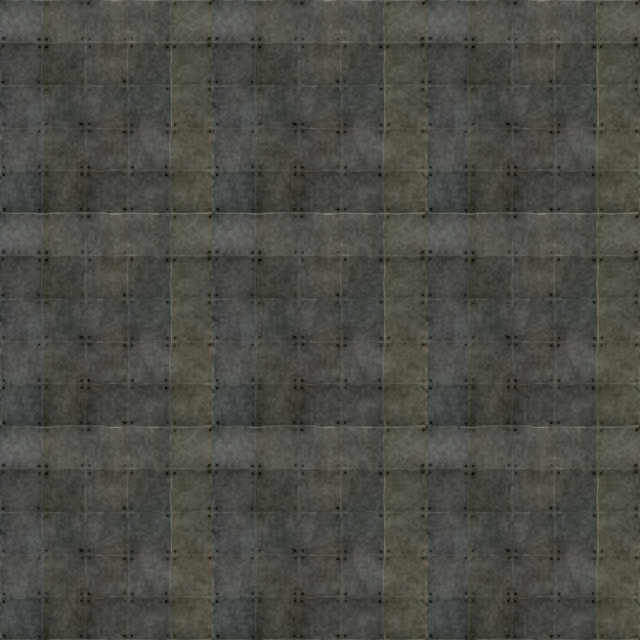
Write a Shadertoy shader that draws this texture.

```glsl
const float PANELS = 5.0;   // panels per repeat, each way
const float REPEATS = 3.0;

float hash(vec2 p) {
    vec3 q = fract(p.xyx * vec3(0.1031, 0.1030, 0.0973));
    q += dot(q, q.yzx + 33.33);
    return fract((q.x + q.y) * q.z);
}

// Value noise that wraps after the given number of lattice cells
float noise(vec2 p, vec2 period) {
    vec2 i = floor(p), f = fract(p);
    f = f * f * (3.0 - 2.0 * f);
    vec2 a = mod(i, period), b = mod(i + 1.0, period);
    return mix(mix(hash(a), hash(vec2(b.x, a.y)), f.x),
               mix(hash(vec2(a.x, b.y)), hash(b), f.x), f.y);
}

float fbm(vec2 p, float period) {
    float sum = 0.0, weight = 0.5;
    for (int i = 0; i < 5; i++) {
        sum += weight * noise(p, vec2(period));
        p *= 2.0;
        period *= 2.0;
        weight *= 0.55;
    }
    return sum / 1.055;
}

// Tone of each panel: rows set the brightness, columns the warmth
vec3 panelColor(vec2 cell) {
    float rowLight[5] = float[5](-0.036, 0.010, 0.002, -0.024, 0.034);
    float columnLight[5] = float[5](0.004, -0.012, -0.006, -0.002, 0.026);
    float columnWarmth[5] = float[5](-0.014, 0.009, 0.0, -0.007, 0.018);
    float light = rowLight[int(cell.y)] + columnLight[int(cell.x)];
    light += 0.016 * (hash(cell + 7.0) - 0.5);
    float warmth = columnWarmth[int(cell.x)] + 0.008 * (hash(cell + 31.0) - 0.5);
    return vec3(0.304, 0.307, 0.280) + light + warmth * vec3(0.7, 0.1, -0.8);
}

void mainImage(out vec4 fragColor, in vec2 fragCoord) {
    vec2 p = fragCoord / iResolution.xy * PANELS * REPEATS;
    float pixel = PANELS * REPEATS / min(iResolution.x, iResolution.y);
    vec2 q = mod(p, PANELS);
    vec2 cell = min(floor(q), PANELS - 1.0);
    vec3 color = panelColor(cell);

    // Cloudy stains, rust and green patina
    float cloud = fbm(q * 2.0, PANELS * 2.0);
    float rust = fbm(q + 2.3, PANELS);
    float patina = fbm(q + vec2(1.7, 3.1), PANELS);
    color += 0.18 * (cloud - 0.5);
    color += 0.05 * (rust - 0.5) * vec3(1.0, 0.2, -0.5);
    color += 0.04 * (patina - 0.5) * vec3(-0.5, 0.5, 0.2);

    // Fine grain and faint brushed streaks
    color += 0.055 * (noise(q * 16.0, vec2(PANELS * 16.0)) - 0.5);
    color += 0.035 * (noise(q * 32.0, vec2(PANELS * 32.0)) - 0.5);
    color += 0.025 * (noise(q * vec2(20.0, 3.0), PANELS * vec2(20.0, 3.0)) - 0.5);

    // Slightly uneven joints, with grime towards the panel edges
    vec2 wobble = vec2(noise(q * 3.0, vec2(PANELS * 3.0)),
                       noise(q * 3.0 + 4.0, vec2(PANELS * 3.0))) - 0.5;
    vec2 edge = abs(fract(q + 0.04 * wobble + 0.5) - 0.5);
    float border = min(edge.x, edge.y);
    color -= 0.03 * exp(-border * 11.0) * (0.4 + cloud);

    // Worn seams: pale, broken, stronger along some joints
    vec2 joint = mod(floor(q + 0.5), PANELS);
    vec2 seam = 1.0 - smoothstep(0.018 - 0.5 * pixel, 0.018 + 0.5 * pixel, edge);
    vec2 wear = vec2(noise(q * vec2(1.0, 5.0) + 0.5, PANELS * vec2(1.0, 5.0)),
                     noise(q * vec2(5.0, 1.0) + 0.5, PANELS * vec2(5.0, 1.0)));
    vec2 strength = 0.075 * wear;
    strength.x += joint.x == 4.0 ? 0.035 : 0.0;
    strength.y += joint.y == 0.0 ? 0.07 : 0.0;
    vec2 halo = 0.022 * exp(-edge * 16.0) * wear;
    color += max(seam.x * strength.x, seam.y * strength.y) * vec3(1.0, 1.02, 0.92);
    color += halo.x + halo.y;

    // Ragged edge where the repeats meet
    float ragged = noise(q * 12.0, vec2(PANELS * 12.0));
    float meet = joint.x == 0.0 ? exp(-edge.x * 20.0) : 0.0;
    color += 0.16 * meet * (ragged - 0.5);

    // Four dark rivets per panel, unevenly worn, each with a soft stain
    float rivet = length(edge - 0.088);
    float depth = 0.03 + 0.13 * hash(floor(q * 2.0) + 17.0);
    color -= depth * (1.0 - smoothstep(0.032 - 0.6 * pixel, 0.032 + 0.6 * pixel, rivet));
    color -= 0.3 * depth * exp(-rivet * rivet * 170.0);

    // One dark blot at a joint of each repeat
    vec2 blot = mod(q - vec2(4.9, 3.97) + 2.5, PANELS) - 2.5;
    color -= 0.13 * exp(-dot(blot, blot) * 90.0) * (0.4 + ragged);

    fragColor = vec4(clamp(color, 0.0, 1.0), 1.0);
}
```
